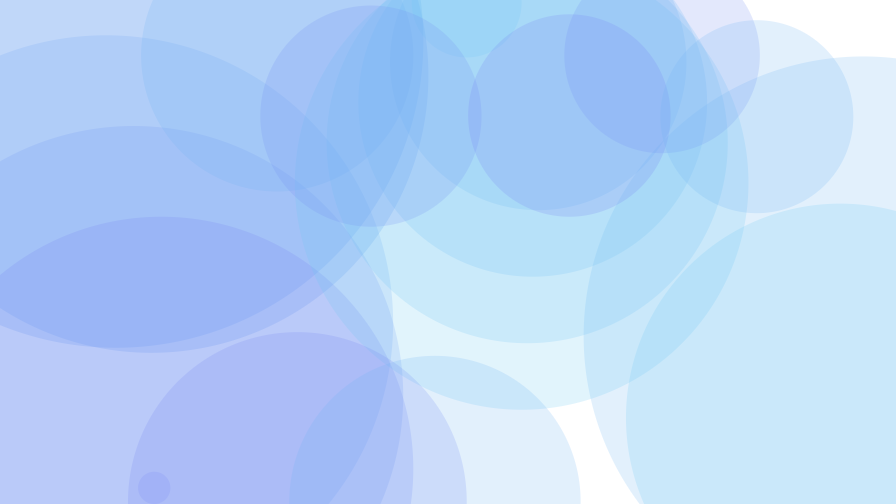
Reproduce this background procedurally as a Shadertoy shader.

```glsl
// Translucent overlapping discs in cyan, blue and violet on white.
// Fans of discs step evenly in centre and radius; a wobbling row of smaller
// discs crosses the top. Lengths are in canvas heights.

// Pastel ink running from cyan (0) through blue to violet (1).
vec3 ink(float hue) {
    return mix(vec3(0.42, 0.78, 0.95), vec3(0.46, 0.45, 0.95), hue);
}

// Lays one smooth-edged disc (centre xy, radius z) over the colour.
void addDisc(inout vec3 color, vec2 p, vec3 disc, float hue, float opacity) {
    float edge = (length(p - disc.xy) - disc.z) * iResolution.y;
    float coverage = clamp(0.5 - edge, 0.0, 1.0);
    color = mix(color, ink(hue), opacity * coverage);
}

// Lays a series of discs; x of hues is the first hue, y its change per disc.
void addFan(inout vec3 color, vec2 p, int count, vec3 first, vec3 stride,
            vec2 hues, float opacity) {
    for (int i = 0; i < count; i++) {
        float k = float(i);
        addDisc(color, p, first + k * stride, hues.x + k * hues.y, opacity);
    }
}

void mainImage(out vec4 fragColor, in vec2 fragCoord) {
    vec2 p = fragCoord / iResolution.y;
    vec3 color = vec3(1.0);

    // Large fans: upper left, lower left, right and upper centre
    addFan(color, p, 2, vec3(0.23, 0.92, 0.61), vec3(0.07, -0.07, -0.06),
           vec2(0.42, 0.0), 0.25);
    addFan(color, p, 3, vec3(0.21, 0.36, 0.57), vec3(0.055, -0.145, -0.035),
           vec2(0.4, 0.2), 0.2);
    addFan(color, p, 2, vec3(1.713, 0.333, 0.555), vec3(-0.046, -0.162, -0.13),
           vec2(0.2, -0.2), 0.2);
    addFan(color, p, 4, vec3(1.035, 0.637, 0.45), vec3(0.011, 0.08, -0.052),
           vec2(0.0, 0.06), 0.2);

    // Pair rising from the lower edge, then two small accents
    addFan(color, p, 2, vec3(0.59, 0.005, 0.336), vec3(0.273, 0.0, -0.047),
           vec2(0.8, -0.55), 0.2);
    addFan(color, p, 2, vec3(0.926, 0.995, 0.109), vec3(-0.62, -0.963, -0.077),
           vec2(0.0, 0.8), 0.18);

    // Wobbling row of medium discs, most violet in the middle
    for (int i = 0; i < 5; i++) {
        float k = float(i);
        float turn = 2.1 * k;
        vec2 center = vec2(0.55 + 0.255 * k, 0.81)
                    + 0.08 * vec2(-sin(turn), cos(turn));
        float radius = 0.19 + 0.08 * exp(-k);
        float hue = 0.25 + 0.6 * sin(0.785 * k);
        addDisc(color, p, vec3(center, radius), hue, 0.2);
    }

    fragColor = vec4(color, 1.0);
}
```
